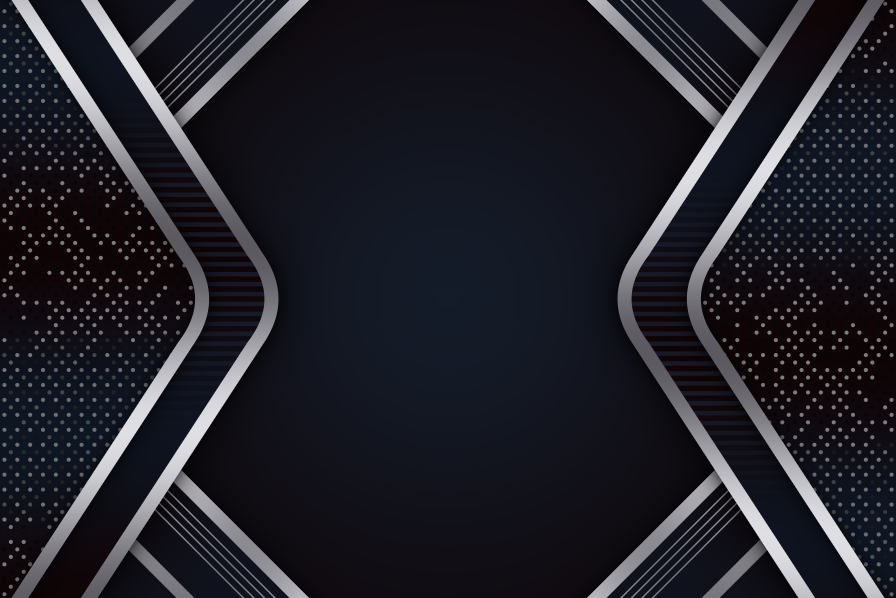
This background is drawn by a Shadertoy shader. Its source:

```glsl
// Dark metallic backdrop: two rounded silver chevrons point at a dim navy centre,
// with diagonal corner brackets behind them and dotted panels at both sides.
// One side is built from signed distances, then mirrored; its sheen is turned by 180 degrees.

const float TAU = 6.2831853;
const float SLOPE = 0.652;      // chevron run per unit of height
const float ROUNDING = 0.072;   // half height of the rounded tip
const float OUTER_TIP = 0.490;  // unrounded tips, measured from the side edge
const float INNER_TIP = 0.374;
const float RIM = 0.0235;       // width of a chevron's silver rim

const vec3 INK = vec3(0.062, 0.042, 0.064);
const vec3 NAVY = vec3(0.078, 0.108, 0.158);
const vec3 DEEP_BLUE = vec3(0.055, 0.085, 0.140);
const vec3 DARK_RED = vec3(0.060, 0.014, 0.020);

float hash(vec2 p) {
    vec3 q = fract(p.xyx * vec3(0.1031, 0.1030, 0.0973));
    q += dot(q, q.yzx + 33.33);
    return fract((q.x + q.y) * q.z);
}

vec2 gradientAt(vec2 cell) {
    float a = TAU * hash(cell);
    return vec2(cos(a), sin(a));
}

float gradientNoise(vec2 p) {
    vec2 i = floor(p), f = fract(p);
    vec2 w = f * f * f * (f * (f * 6.0 - 15.0) + 10.0);
    vec2 e = vec2(1.0, 0.0);
    float low = mix(dot(gradientAt(i), f), dot(gradientAt(i + e), f - e), w.x);
    float high = mix(dot(gradientAt(i + e.yx), f - e.yx),
                     dot(gradientAt(i + 1.0), f - 1.0), w.x);
    return mix(low, high, w.y);
}

// Coverage of the region where d is negative.
float fill(float d, float px) {
    return clamp(0.5 - d / px, 0.0, 1.0);
}

// Coverage of a strip between two values of d.
float strip(float d, float from, float to, float px) {
    return fill(abs(d - 0.5 * (from + to)) - 0.5 * (to - from), px);
}

// Signed distance to a chevron with a rounded tip, negative towards the side edge.
float chevron(vec2 p, float tip) {
    float y = abs(p.y);
    float softY = y < ROUNDING ? 0.5 * (y * y / ROUNDING + ROUNDING) : y;
    float slope = SLOPE * min(y / ROUNDING, 1.0);
    return (p.x - tip + SLOPE * softY) * inversesqrt(1.0 + slope * slope);
}

float shadow(float d, float reach) {
    return exp(-max(d, 0.0) / reach);
}

vec3 silver(float light) {
    return mix(vec3(0.36, 0.35, 0.38), vec3(0.87, 0.87, 0.89), light);
}

vec3 backdrop(vec2 p) {
    return mix(NAVY, INK, smoothstep(0.0, 0.62, length(p)));
}

// Silver bars and hairlines running at 45 degrees across a corner.
vec3 brackets(vec3 col, vec2 p, float px) {
    float drop = 0.5 - abs(p.y);
    float s = p.x + drop;
    float along = p.x - drop;
    float diagonalPx = 1.414 * px;
    vec3 panel = mix(INK, DEEP_BLUE, 0.6 * smoothstep(0.0, 0.35, along));
    col *= 1.0 - 0.45 * shadow(s - 0.518, 0.03);
    col = mix(col, panel, fill(s - 0.518, diagonalPx));

    float light = 0.62 + 0.25 * cos(along * 11.0 - 0.5);
    for (int i = 0; i < 4; i++) {
        float centre = 0.408 + 0.0176 * float(i);
        float line = strip(s, centre - 0.0017, centre + 0.0017, diagonalPx);
        col = mix(col, silver(light), 0.85 * line);
    }
    col = mix(col, silver(light), strip(s, 0.485, 0.518, diagonalPx));
    return mix(col, silver(0.6 * light), strip(s, 0.296, 0.326, diagonalPx));
}

// Staggered dots: scattered over the red zones, regular over the blue ones.
vec3 dottedPanel(vec2 p, float blueness, float px) {
    vec3 col = mix(DARK_RED, DEEP_BLUE, blueness);
    vec2 g = p / vec2(0.0215, 0.0125);
    float row = floor(g.y);
    float odd = mod(row, 2.0);
    g.x += 0.5 * odd;
    vec2 cell = vec2(floor(g.x), row);
    vec2 offset = (fract(g) - 0.5) * vec2(0.0215, 0.0125);

    float chance = 0.58 + 0.5 * gradientNoise(cell * vec2(0.37, 0.23));
    float scattered = step(hash(cell + 17.0), chance) * 0.52;
    float regular = mix(0.46, 0.05 + 0.30 * hash(cell + 5.0), odd);
    float level = mix(scattered, regular, smoothstep(0.3, 0.9, blueness));
    vec3 dotColor = vec3(0.02, 0.02, 0.03) + level;
    return mix(col, dotColor, 0.9 * fill(length(offset) - 0.0034, px));
}

// Band between the two rims, ruled with blue lines around its tip.
vec3 ruledBand(vec2 p, float v, float blueness, float px) {
    vec3 col = mix(DARK_RED, DEEP_BLUE, 0.85 * blueness);
    float d = abs(fract(p.y / 0.0166) - 0.5) * 0.0166 - 0.0037;
    float fade = 1.0 - smoothstep(0.10, 0.30, abs(v - 0.06));
    return mix(col, vec3(0.105, 0.125, 0.185), 0.75 * fade * fill(d, px));
}

void mainImage(out vec4 fragColor, in vec2 fragCoord) {
    float px = 1.0 / iResolution.y;
    vec2 p = (fragCoord - 0.5 * iResolution.xy) * px;
    vec2 q = vec2(0.75 - abs(p.x), p.y);
    float v = p.x < 0.0 ? p.y : -p.y;
    float sheen = 0.5 + 0.5 * cos(TAU * (v - 0.40) / 0.62);

    // Centre and corners
    vec3 col = brackets(backdrop(p), q, px);

    // Chevron layers, from the outer rim towards the side
    float outer = chevron(q, OUTER_TIP);
    float inner = chevron(q, INNER_TIP);
    col *= 1.0 - 0.6 * shadow(outer, 0.022);
    col = mix(col, silver(sheen), fill(outer, px));
    vec3 band = ruledBand(q, v, sheen, px) * (1.0 - 0.5 * shadow(inner, 0.015));
    col = mix(col, band, fill(outer + RIM, px));
    col = mix(col, silver(sheen), fill(inner, px));
    vec3 side = dottedPanel(p, sheen, px) * (1.0 - 0.4 * shadow(-inner - RIM, 0.012));
    col = mix(col, side, fill(inner + RIM, px));

    fragColor = vec4(col, 1.0);
}
```
